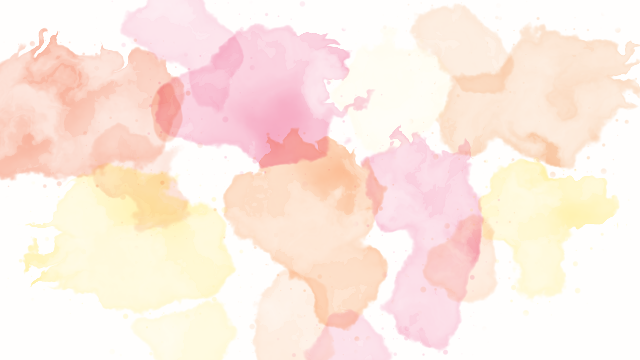
Write a Shadertoy shader that draws this background.

```glsl
// Pastel watercolour clouds with feathered fringes, pooled pigment and splatter on white paper.

// Palette: each ink is its colour at full pigment density
const vec3 PAPER  = vec3(1.0, 0.996, 0.992);
const vec3 CORAL  = vec3(0.97, 0.67, 0.58);
const vec3 PINK   = vec3(0.965, 0.67, 0.77);
const vec3 ORANGE = vec3(0.985, 0.73, 0.57);
const vec3 PEACH  = vec3(0.975, 0.78, 0.64);
const vec3 YELLOW = vec3(1.0, 0.95, 0.69);

// Texture controls, in canvas heights
const float EDGE_WARP   = 0.13;   // raggedness of the outline
const float FRINGE_LEN  = 0.10;   // length of the dragged bristle marks
const float EDGE_SOFT   = 0.005;
const float RIM_WIDTH   = 0.009;  // dark drying line
const float DROP_CELL   = 0.036;  // spacing of the splatter
const vec3  NO_POOL     = vec3(-2.0, -2.0, 0.1);

float hash(vec2 p) {
    vec3 q = fract(p.xyx * 0.1031);
    q += dot(q, q.yzx + 33.33);
    return fract((q.x + q.y) * q.z);
}

float noise(vec2 p) {
    vec2 i = floor(p), f = fract(p);
    f = f * f * (3.0 - 2.0 * f);
    return mix(mix(hash(i), hash(i + vec2(1, 0)), f.x),
               mix(hash(i + vec2(0, 1)), hash(i + vec2(1, 1)), f.x), f.y);
}

float fbm(vec2 p) {
    float sum = 0.0, amp = 0.5;
    for (int i = 0; i < 5; i++) {
        sum += amp * noise(p);
        p = mat2(1.6, 1.2, -1.2, 1.6) * p + 7.3;
        amp *= 0.5;
    }
    return sum;
}

// Approximate distance to an ellipse: centre in xy, radii in zw
float ellipse(vec2 p, vec4 e) {
    return (length((p - e.xy) / e.zw) - 1.0) * min(e.z, e.w);
}

float softMin(float a, float b) {
    float h = max(0.04 - abs(a - b), 0.0) / 0.04;
    return min(a, b) - h * h * 0.01;
}

// Soft concentration of pigment: centre in xy, radius in z
float pool(vec2 p, vec3 c) {
    vec2 d = (p - c.xy) / c.z;
    return exp(-dot(d, d));
}

// Lays one cloud of ink over the paper; light is absorbed by density
void wash(inout vec3 col, vec2 p, vec3 ink, float load, vec4 a, vec4 b, vec4 c,
          vec3 poolA, vec3 poolB, vec2 drag) {
    vec2 seed = a.xy * 37.0 + 11.0;
    vec2 warp = vec2(fbm(p * 9.0 + seed), fbm(p * 9.0 + seed + 50.0)) - 0.48;
    vec2 q = p + EDGE_WARP * warp;
    float d = softMin(softMin(ellipse(q, a), ellipse(q, b)), ellipse(q, c));

    // Bristle marks on the side the brush was pulled towards
    if (dot(drag, drag) > 0.0) {
        vec2 dir = normalize(drag), away = p - a.xy;
        float side = smoothstep(0.3, 0.9, dot(away, dir) / (length(away) + 0.001));
        vec2 s = vec2(dot(p + 0.2 * warp, vec2(-dir.y, dir.x)) * 42.0, dot(p, dir) * 7.0);
        d -= side * FRINGE_LEN * (noise(s + seed) - 0.55);
    }

    // Granulation, tide lines and pooled pigment
    float grain = fbm(p * 7.0 + 2.0 * warp + seed + 20.0);
    float tide = smoothstep(0.49, 0.505, grain) * exp(-14.0 * max(grain - 0.5, 0.0));
    float body = smoothstep(EDGE_SOFT, -EDGE_SOFT, d);
    float rim = exp(-abs(d + RIM_WIDTH) / RIM_WIDTH);
    float dark = (pool(q, poolA) + pool(q, poolB)) * smoothstep(0.3, 0.62, grain);
    float density = load * (0.45 + 1.0 * grain + 0.28 * tide + 0.35 * rim) + 0.5 * dark;

    // Splatter close to the outline
    vec2 cell = floor(p / DROP_CELL) + floor(seed);
    vec2 at = fract(p / DROP_CELL) - 0.3 - 0.4 * vec2(hash(cell), hash(cell + 19.0));
    float size = mix(0.03, 0.24, pow(hash(cell + 41.0), 4.0));
    float drop = smoothstep(size + 0.06, size - 0.06, length(at));
    drop *= step(0.45, hash(cell + 73.0)) * smoothstep(0.07, 0.02, d);
    col *= pow(ink, vec3(max(body * density, drop * load * 0.9)));
}

// A thin, plain cloud made of two ellipses
void veil(inout vec3 col, vec2 p, vec3 ink, float load, vec4 a, vec4 b) {
    wash(col, p, ink, load, a, b, b, NO_POOL, NO_POOL, vec2(0));
}

void mainImage(out vec4 fragColor, in vec2 fragCoord) {
    // Canvas heights; the layout is 16:9 and stretches sideways with the canvas
    vec2 p = fragCoord / iResolution.xy * vec2(16.0 / 9.0, 1.0);
    vec3 col = PAPER;

    // Pale underlayers
    veil(col, p, YELLOW, 0.09, vec4(1.09, 0.74, 0.13, 0.15), vec4(1.12, 0.70, 0.10, 0.10));
    veil(col, p, YELLOW, 0.28, vec4(0.50, 0.07, 0.14, 0.09), vec4(0.57, 0.06, 0.08, 0.07));
    veil(col, p, CORAL, 0.20, vec4(0.38, 0.555, 0.12, 0.075), vec4(0.455, 0.445, 0.055, 0.08));
    veil(col, p, PINK, 0.23, vec4(0.475, 0.92, 0.13, 0.10), vec4(0.60, 0.83, 0.08, 0.10));
    veil(col, p, PEACH, 0.23, vec4(1.24, 0.90, 0.115, 0.085), vec4(1.32, 0.84, 0.09, 0.08));
    veil(col, p, ORANGE, 0.18, vec4(0.80, 0.11, 0.10, 0.13), vec4(0.82, 0.04, 0.08, 0.08));
    veil(col, p, PINK, 0.25, vec4(0.98, 0.06, 0.10, 0.065), vec4(0.93, 0.02, 0.06, 0.04));
    veil(col, p, ORANGE, 0.26, vec4(1.28, 0.25, 0.09, 0.075), vec4(1.32, 0.30, 0.06, 0.10));

    // Upper row
    wash(col, p, CORAL, 0.36, vec4(0.17, 0.69, 0.25, 0.17), vec4(0.12, 0.58, 0.16, 0.085),
         vec4(0.39, 0.69, 0.10, 0.14), vec3(0.20, 0.80, 0.13), vec3(0.06, 0.64, 0.12), vec2(0.4, 1.0));
    wash(col, p, PINK, 0.40, vec4(0.78, 0.80, 0.20, 0.155), vec4(0.555, 0.70, 0.12, 0.105),
         vec4(0.76, 0.64, 0.16, 0.09), vec3(0.77, 0.64, 0.10), vec3(0.93, 0.77, 0.07), vec2(1.0, 0.25));
    wash(col, p, PEACH, 0.42, vec4(1.56, 0.79, 0.19, 0.14), vec4(1.32, 0.68, 0.12, 0.105),
         vec4(1.52, 0.64, 0.14, 0.09), vec3(1.52, 0.58, 0.09), vec3(1.60, 0.70, 0.09), vec2(1.0, 0.25));

    // Lower row
    wash(col, p, YELLOW, 0.42, vec4(0.37, 0.30, 0.27, 0.17), vec4(0.34, 0.42, 0.15, 0.10),
         vec4(0.54, 0.30, 0.10, 0.11), vec3(0.42, 0.42, 0.10), vec3(0.10, 0.24, 0.06), vec2(-1.0, -0.2));
    wash(col, p, YELLOW, 0.40, vec4(1.49, 0.42, 0.14, 0.14), vec4(1.60, 0.44, 0.10, 0.11),
         vec4(1.51, 0.27, 0.08, 0.08), vec3(1.50, 0.53, 0.08), vec3(1.62, 0.40, 0.07), vec2(1.0, 0.3));
    wash(col, p, ORANGE, 0.36, vec4(0.82, 0.42, 0.17, 0.17), vec4(0.94, 0.46, 0.12, 0.14),
         vec4(0.97, 0.21, 0.11, 0.11), vec3(0.93, 0.50, 0.08), vec3(1.06, 0.38, 0.08), vec2(0.1, 1.0));
    wash(col, p, PINK, 0.38, vec4(1.15, 0.48, 0.14, 0.13), vec4(1.26, 0.38, 0.10, 0.15),
         vec4(1.19, 0.17, 0.11, 0.13), vec3(1.30, 0.30, 0.08), vec3(1.08, 0.42, 0.08), vec2(0.1, 1.0));

    // Smooth oval where coral meets pink
    float oval = ellipse(p + 0.012 * (noise(p * 30.0) - 0.5), vec4(0.461, 0.683, 0.042, 0.08));
    col *= pow(CORAL, vec3(0.38 * smoothstep(0.003, -0.003, oval)));

    fragColor = vec4(col, 1.0);
}
```
